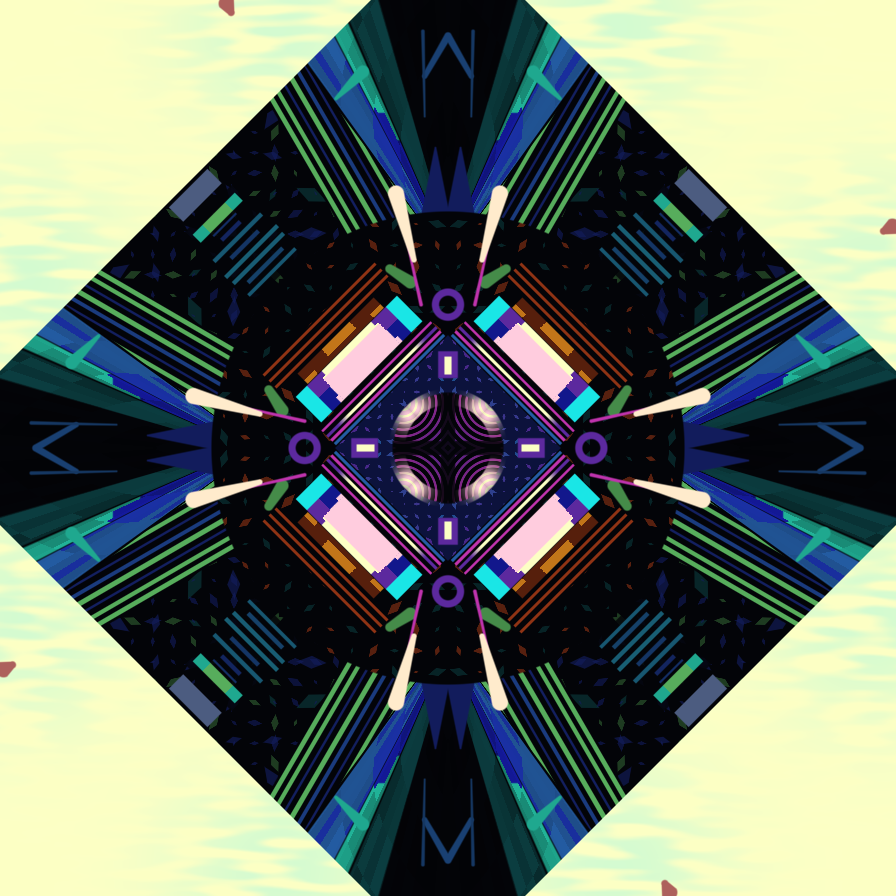
Write a WebGL 1 fragment shader that draws this background.

```glsl
precision highp float;
// A mirrored crystal diamond on cream: the plane is folded into one octant, then
// layered with fanned beams, hashed shards, diamond bands and a round core.
// In q, x runs outward and y sideways; u = (x + y, x - y) follows the facets.
uniform vec2 u_resolution;
const float SOFT = .0012;
const vec3 CREAM = vec3(.99, 1., .77);
const vec3 INK = vec3(.012, .015, .03);
const vec3 NAVY = vec3(.07, .11, .36);
const vec3 ROYAL = vec3(.07, .09, .55);
const vec3 BLUE = vec3(.14, .36, .64);
const vec3 PINE = vec3(.04, .22, .23);
const vec3 TEAL = vec3(.12, .66, .56);
const vec3 GREEN = vec3(.34, .68, .36);
const vec3 PINK = vec3(1., .8, .87);
const vec3 MAGENTA = vec3(.75, .2, .68);
const vec3 VIOLET = vec3(.36, .16, .62);
const vec3 AMBER = vec3(.76, .46, .1);
const vec3 RUST = vec3(.56, .2, .08);

float hash(vec2 p) { return fract(sin(dot(p, vec2(127.1, 311.7))) * 4375.85); }
vec2 direction(vec2 cell) {
  float a = 6.2832 * hash(cell);
  return vec2(cos(a), sin(a));
}
float gradientNoise(vec2 p) {
  vec2 i = floor(p), f = fract(p), w = f * f * (3. - 2. * f), e = vec2(1, 0);
  float low = mix(dot(direction(i), f), dot(direction(i + e), f - e), w.x);
  float high = mix(dot(direction(i + e.yx), f - e.yx), dot(direction(i + 1.), f - 1.), w.x);
  return mix(low, high, w.y);
}
float past(float x, float edge) { return smoothstep(edge - SOFT, edge + SOFT, x); }
float band(float x, float lo, float hi) { return past(x, lo) - past(x, hi); }
// Bar between two x values, reaching up to a given y.
float bar(vec2 p, float lo, float hi, float reach) {
  return band(p.x, lo, hi) * past(reach, p.y);
}
float stripes(float x, float width) {
  return 1. - smoothstep(-.08, .08, abs(fract(x) - .5) - .5 * width);
}
// Segment whose half width runs from wa to wb.
float blade(vec2 p, vec2 a, vec2 b, float wa, float wb) {
  vec2 ab = b - a;
  float h = clamp(dot(p - a, ab) / dot(ab, ab), 0., 1.);
  return past(mix(wa, wb, h), length(p - a - ab * h));
}
// One turned sliver per cell: coverage and random tint.
vec2 shards(vec2 p, float scale) {
  vec2 g = p * scale, id = floor(g) + scale, f = fract(g) - .5, a = direction(id);
  float e = abs(dot(f, a)) + 2.3 * abs(dot(f, vec2(-a.y, a.x))) - .38 * hash(id + 7.3);
  return vec2(1. - smoothstep(.06, .14, e), hash(id + 3.1));
}

vec3 background(vec2 p, vec2 q) {
  float grain = gradientNoise(vec2(p.x * 16. + p.y * 9., p.y * 85.));
  float tint = exp(-70. * dot(q - vec2(.47, .19), q - vec2(.47, .19)));
  vec3 c = mix(CREAM, vec3(.79, .98, .83), tint * smoothstep(-.3, .25, grain) * .8);
  vec2 at = vec2(.496, .247);
  for (int i = 0; i < 4; i++) {
    c = mix(c, vec3(.68, .38, .36), blade(p, at, at * .98, .009, .004));
    at = vec2(-at.y, at.x);
  }
  return c;
}

vec3 outerFacets(vec2 q, vec2 u) {
  vec2 s = shards(q, 44.), big = shards(q, 23.);
  vec3 c = mix(INK, mix(NAVY, PINE, step(.6, big.y)), big.x * .65);
  c = mix(c, mix(NAVY, GREEN * .55, step(.65, s.y)), s.x * .6);
  // Bars across the diagonal
  float h = hash(vec2(floor(u.x * 65.), 4));
  c = mix(c, INK, bar(u, .38, .535, .06) * .85);
  c = mix(c, mix(NAVY, TEAL, .5 * h), stripes(u.x * 65., .45) * bar(u, .39, .5, .015 + .045 * h));
  c = mix(c, mix(GREEN, TEAL, step(.025, u.y)), bar(u, .505, .523, .047));
  c = mix(c, vec3(.3, .36, .5), bar(u, .548, .58, .043));
  // Slanted hairlines
  float slant = q.y - .58 * q.x, tint = hash(vec2(floor(slant * 85.), 5));
  vec3 line = mix(mix(NAVY, BLUE, tint), GREEN, step(.55, tint));
  c = mix(c, mix(INK, line, stripes(slant * 85., .25 + .35 * tint)), band(slant, -.125, -.023));
  // Fan of beams
  float k = .2 * (q.y + .01) / max(q.x - .198, .01);
  float facet = hash(floor(vec2(k * 120., q.x * 17. + k * 25.)));
  vec3 beam = mix(INK, PINE, band(k, .058, .086));
  beam = mix(beam, mix(ROYAL, TEAL, past(q.x - .04 * facet, .34)), band(k, .088, .104));
  beam = mix(beam, mix(BLUE, ROYAL, step(.7, facet) * .7), band(k, .105, .144));
  c = mix(beam * (.72 + .4 * facet), c, past(k, .148));
  c = mix(c, TEAL, blade(q, vec2(.39, .125), vec2(.42, .095), .002, .007));
  // Axis ornaments
  c = mix(c, BLUE * .7, blade(q, vec2(.46, 0), vec2(.415, .026), .004, .003));
  c = mix(c, BLUE * .6, blade(q, vec2(.465, .028), vec2(.37, .026), .002, .001));
  return mix(c, NAVY, blade(q, vec2(.335, .014), vec2(.26, .014), .001, .016));
}

vec3 innerFacets(vec2 q, vec2 u) {
  vec2 s = shards(q, 42.);
  vec3 c = mix(INK, mix(RUST, PINE, step(.5, s.y)), s.x * .6);
  // Rust rails, amber blocks and a bright ribbon
  float block = hash(floor(u * vec2(55, 32)));
  c = mix(c, mix(INK, RUST, stripes(u.x * 75., .35)), bar(u, .254, .292, .125));
  c = mix(c, mix(AMBER, RUST * .6, step(.6, block)), bar(u, .228, .251, .085));
  vec3 ribbon = mix(PINK, CREAM, past(u.x, .216));
  ribbon = mix(ribbon, mix(ROYAL, VIOLET, step(.5, block)), past(u.y + .018 * block, .071));
  ribbon = mix(ribbon, vec3(.1, .9, .9), past(u.y, .088));
  c = mix(c, ribbon, bar(u, .17, .227, .113));
  // Splinters and knots
  c = mix(c, GREEN * .8, blade(q, vec2(.185, .042), vec2(.2, .065), .007, .005));
  c = mix(c, MAGENTA, blade(q, vec2(.16, .03), vec2(.25, .05), .002, .001));
  c = mix(c, VIOLET, band(length(q - vec2(.16, 0)), .01, .018));
  // Fine rails round the core
  vec3 rail = mix(INK, BLUE, band(u.x, .128, .133));
  rail = mix(rail, MAGENTA, band(u.x, .136, .141) + band(u.x, .157, .161));
  rail = mix(rail, mix(CREAM, VIOLET, smoothstep(.07, .1, u.y)), band(u.x, .145, .15));
  return mix(c, rail, bar(u, .126, .168, .122));
}

vec3 core(vec2 q, float r) {
  vec2 s = shards(q, 72.), lobe = q - vec2(.044, .036);
  vec3 c = mix(NAVY * .65, mix(VIOLET, BLUE, s.y), s.x * .8);
  float arcs = smoothstep(0., .8, cos(length(q - .05) * 850.));
  c = mix(mix(INK, mix(VIOLET, MAGENTA, r * 16.), arcs * .8), c, past(r, .061));
  c = mix(c, mix(PINK, CREAM, arcs), exp(-4e3 * dot(lobe, lobe)) * band(r, .048, .066));
  // Dark cross and axis lights
  c = mix(c, INK, bar(q, -1., .062, .008) * .85);
  c = mix(c, VIOLET, bar(q, .078, .108, .011));
  return mix(c, CREAM, bar(q, .082, .102, .004));
}

void main() {
  vec2 p = (gl_FragCoord.xy - .5 * u_resolution) / min(u_resolution.x, u_resolution.y);
  vec2 a = abs(p), q = vec2(max(a.x, a.y), min(a.x, a.y)), u = vec2(q.x + q.y, q.x - q.y);
  float r = length(q);
  vec3 c = mix(innerFacets(q, u), outerFacets(q, u), past(r, .264));
  c = mix(core(q, r), c, past(u.x, .126));
  c = mix(c, vec3(1, .92, .8), blade(q, vec2(.284, .058), vec2(.21, .038), .009, .003));
  gl_FragColor = vec4(mix(c, background(p, q), past(u.x, .586)), 1);
}
```
